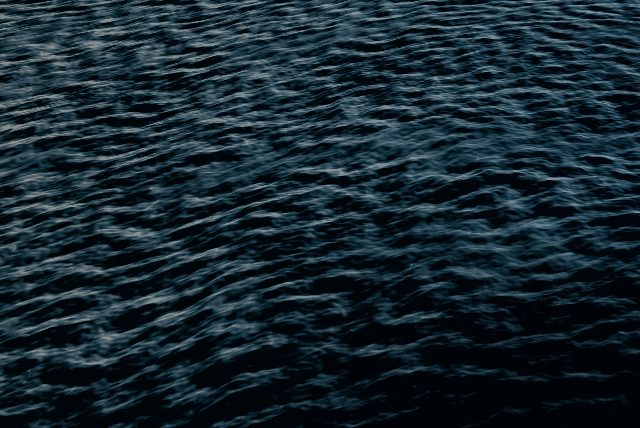
A WebGL 2 fragment shader for this texture:

```glsl
#version 300 es
precision highp float;
// Dark, wind-ruffled sea seen obliquely, with wave crests, smooth slicks and fine glints.
uniform vec2 u_resolution;
out vec4 fragColor;

float hash(vec2 cell) {
    vec3 p = fract(cell.xyx * 0.1031);
    p += dot(p, p.yzx + 33.33);
    return fract((p.x + p.y) * p.z);
}

float cornerSlope(vec2 cell, vec2 offset) {
    float angle = 6.2832 * hash(cell);
    return dot(vec2(cos(angle), sin(angle)), offset);
}

// Gradient noise, roughly -0.7 to 0.7
float gradientNoise(vec2 p) {
    vec2 cell = floor(p), f = p - cell;
    vec2 blend = f * f * f * (f * (f * 6.0 - 15.0) + 10.0);
    float low = mix(cornerSlope(cell, f),
                    cornerSlope(cell + vec2(1, 0), f - vec2(1, 0)), blend.x);
    float high = mix(cornerSlope(cell + vec2(0, 1), f - vec2(0, 1)),
                     cornerSlope(cell + vec2(1, 1), f - vec2(1, 1)), blend.x);
    return mix(low, high, blend.y);
}

// Sum of sheared octaves; those finer than the sampling step fade out
float waveHeight(vec2 p, float cellsPerPixel) {
    float height = 0.0, amplitude = 1.0, frequency = 1.0, shear = 0.25;
    for (int i = 0; i < 4; i++) {
        float visible = 1.0 - smoothstep(0.5, 1.2, frequency * cellsPerPixel);
        vec2 q = vec2(p.x, p.y + shear * p.x) * frequency + 37.0 * float(i);
        height += visible * amplitude * gradientNoise(q);
        amplitude *= 0.33;
        frequency *= 2.1;
        shear *= -1.5;
    }
    return height;
}

// Water colours from shadow to highlight, tone 0 to 5
vec3 waterColor(float tone) {
    vec3 stops[6] = vec3[6](
        vec3(0.00, 0.02, 0.04), vec3(0.02, 0.12, 0.16), vec3(0.11, 0.23, 0.28),
        vec3(0.23, 0.33, 0.38), vec3(0.35, 0.43, 0.46), vec3(0.50, 0.56, 0.57));
    vec3 color = stops[0];
    for (int i = 1; i < 6; i++)
        color = mix(color, stops[i], clamp(tone - float(i - 1), 0.0, 1.0));
    return color;
}

void main() {
    vec2 uv = gl_FragCoord.xy / u_resolution;
    vec2 screen = gl_FragCoord.xy / u_resolution.y;

    // Perspective onto the water plane, with crests rising to the right
    float depth = 1.0 / (2.0 - screen.y);
    vec2 plane = vec2((screen.x - 0.75) * depth, depth);
    float right = max(plane.x, 0.0);
    plane.y -= 0.24 * plane.x - 0.15 * right * right;
    plane.y += 0.012 * gradientNoise(plane * vec2(5.0, 9.0) + 3.0);
    vec2 waves = plane * vec2(17.0, 85.0) + 200.0;
    float cellsPerPixel = 85.0 * depth * depth / u_resolution.y;

    // Raised water leans over the trough behind it, sharpening the crests
    waves.y -= 0.45 * waveHeight(waves, cellsPerPixel);
    float height = waveHeight(waves, cellsPerPixel);
    float facing = (height - waveHeight(waves + vec2(0.05, 0.08), cellsPerPixel)) / 0.08;

    // Broad light: bright far left, dark near right
    float swell = gradientNoise(plane * vec2(4.0, 15.0) + 60.0);
    float corner = smoothstep(0.55, 0.0, uv.y) * smoothstep(0.2, 0.9, uv.x);
    float light = 1.4 + 1.8 * (uv.y - 0.5) - 0.7 * (uv.x - 0.5) - 0.9 * corner + 1.5 * swell;
    light -= 0.7 * smoothstep(0.15, 0.0, uv.y);
    float tone = light + 1.6 * facing * (1.0 - 0.25 * corner);

    // Smooth slicks in long bands
    float slick = smoothstep(0.08, 0.32, gradientNoise(plane * vec2(2.2, 17.0) + 20.0));
    slick *= smoothstep(0.15, 0.5, uv.y);
    tone = mix(tone, 2.6 + 0.5 * facing, 0.5 * slick);

    // Thin broken glints along the ridges
    float ridge = gradientNoise(waves * vec2(0.9, 0.6) + vec2(11.0, 70.0));
    float broken = smoothstep(0.0, 0.3, gradientNoise(waves * vec2(0.6, 0.4) + 90.0));
    tone += 1.5 * broken * smoothstep(0.06, 0.0, abs(ridge)) * smoothstep(-0.6, 0.6, facing);

    // Warmer sky on the left, bluer on the right
    vec3 color = waterColor(clamp(tone, 0.0, 5.0));
    color *= mix(vec3(1.08, 1.0, 0.97), vec3(0.92, 1.0, 1.05), uv.x);
    fragColor = vec4(color * (1.0 - 0.35 * corner), 1.0);
}
```
